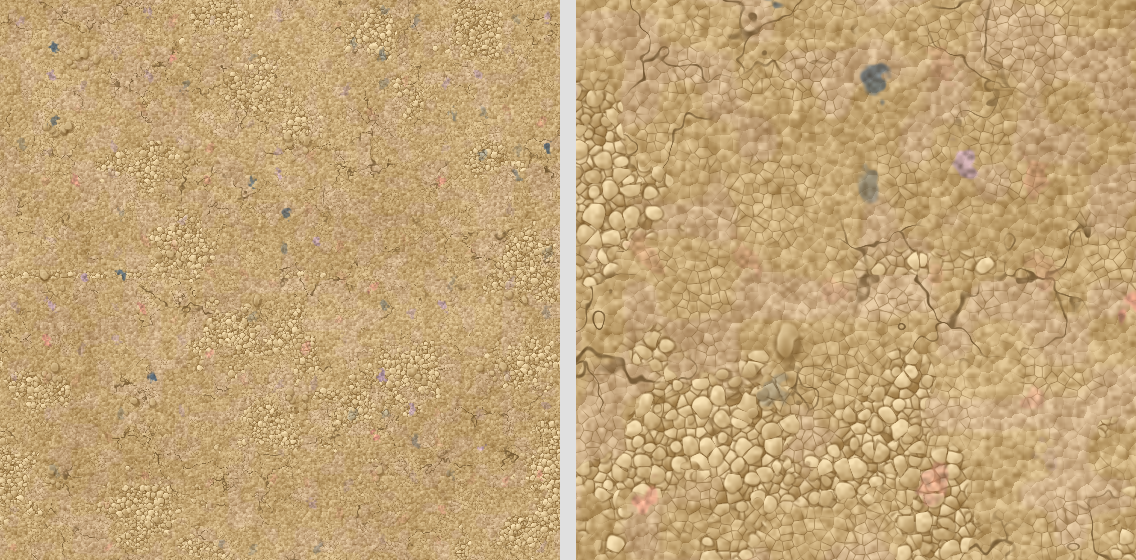
Left: the whole. Right: its middle third, enlarged.
A WebGL 1 fragment shader for this texture:

```glsl
precision highp float;
// Dry sandy soil with gravel patches, pebble clusters, hairline cracks and coloured flecks.

uniform vec2 u_resolution;

// Colours
const vec3 DEEP = vec3(0.46, 0.33, 0.15);
const vec3 DARK = vec3(0.67, 0.54, 0.335);
const vec3 LIGHT = vec3(0.85, 0.74, 0.545);
const vec3 CREAM = vec3(0.96, 0.87, 0.69);
const vec3 DUST_SHIFT = vec3(0.015, 0.012, 0.055);
const vec3 PINK = vec3(0.86, 0.58, 0.50);
const vec3 LILAC = vec3(0.72, 0.60, 0.69);
const vec3 SLATE = vec3(0.27, 0.36, 0.44);

// Cells across the canvas
const float GRAIN_CELLS = 160.0;
const float GRAVEL_CELLS = 88.0;
const float CRACK_CELLS = 19.0;
const float PATCH_CELLS = 6.0;
const float CLUSTER_CELLS = 5.0;
const float FLECK_CELLS = 17.0;

const float PATCH_CHANCE = 0.55;
const float CLUSTER_CHANCE = 0.55;
const float FLECK_CHANCE = 0.5;
const float CRACK_WIDTH = 0.0014;
const float SEAM_Y = 0.502;
const vec2 LIGHT_DIR = vec2(-0.55, 0.83);

vec2 hash2(vec2 p) {
  vec3 q = fract(p.xyx * vec3(0.1031, 0.1030, 0.0973));
  q += dot(q, q.yzx + 33.33);
  return fract((q.xx + q.yz) * q.zy);
}

// Value noise that wraps after n cells
float noise(vec2 uv, float n) {
  vec2 p = uv * n, i = floor(p), f = fract(p);
  f = f * f * (3.0 - 2.0 * f);
  vec2 a = mod(i, n), b = mod(i + 1.0, n);
  float low = mix(hash2(a + n).x, hash2(vec2(b.x, a.y) + n).x, f.x);
  float high = mix(hash2(vec2(a.x, b.y) + n).x, hash2(b + n).x, f.x);
  return mix(low, high, f.y);
}

float fbm(vec2 uv, float n) {
  return 0.5 * noise(uv, n) + 0.3 * noise(uv, 2.0 * n) + 0.2 * noise(uv, 4.0 * n);
}

// Wrapping Voronoi: offset from the nearest centre, gap to the next, cell id
vec4 voronoi(vec2 uv, float n) {
  vec2 p = uv * n, base = floor(p), nearest = vec2(0.0);
  float d1 = 9.0, d2 = 9.0, id = 0.0;
  for (int y = -1; y <= 1; y++) {
    for (int x = -1; x <= 1; x++) {
      vec2 cell = base + vec2(float(x), float(y));
      vec2 h = hash2(mod(cell, n) + 2.0 * n);
      vec2 d = p - cell - h;
      float len = length(d);
      if (len < d1) { d2 = d1; d1 = len; nearest = d; id = fract(h.x * 7.3 + h.y * 3.7); }
      else d2 = min(d2, len);
    }
  }
  return vec4(nearest, d2 - d1, id);
}

// Fan-shaped patches with ragged outlines and a thin halo of crumbs
float gravelDensity(vec2 uv, float ragged) {
  vec2 p = uv * PATCH_CELLS, base = floor(p);
  float density = 0.0;
  for (int y = -1; y <= 1; y++) {
    for (int x = -1; x <= 1; x++) {
      vec2 cell = base + vec2(float(x), float(y));
      vec2 h = hash2(mod(cell, PATCH_CELLS) + 41.0);
      vec2 k = hash2(mod(cell, PATCH_CELLS) + 73.0);
      float turn = (h.x - 0.5) * 2.6;
      vec2 d = p - cell - h;
      d = vec2(d.x * cos(turn) + d.y * sin(turn), d.y * cos(turn) - d.x * sin(turn));
      d /= mix(0.22, 0.42, k.y) * vec2(1.2, 0.8);
      float fan = max(length(d) - 1.0, abs(d.x) - 0.6 * (d.y + 1.0)) + (ragged - 0.5) * 2.2;
      density = max(density, smoothstep(0.4, -0.3, fan) * step(k.x, PATCH_CHANCE));
    }
  }
  return density;
}

// Small groups of rounded cream pebbles
vec3 addPebbles(vec3 col, vec2 uv, float rough) {
  vec2 p = uv * CLUSTER_CELLS, cell = mod(floor(p), CLUSTER_CELLS);
  vec2 h = hash2(cell + 117.0);
  float present = step(hash2(cell + 131.0).x, CLUSTER_CHANCE);
  for (int i = 0; i < 6; i++) {
    vec2 k = hash2(cell + 150.0 + 9.0 * float(i));
    vec2 d = fract(p) - 0.2 - 0.6 * h - (k - 0.5) * 0.28;
    d /= mix(0.014, 0.042, k.y * k.y) * vec2(1.0, 0.8 + 0.5 * k.x);
    float r = length(d) + (rough - 0.5) * 0.7;
    float lit = 0.55 + 0.35 * dot(d, LIGHT_DIR) + 0.5 * (rough - 0.5);
    col = mix(col, DEEP, 0.55 * present * smoothstep(1.4, 0.9, length(d - vec2(0.2, -0.3))));
    col = mix(col, mix(DARK, CREAM, clamp(lit, 0.0, 1.0)), 0.85 * present * smoothstep(1.1, 0.8, r));
  }
  return col;
}

// Chips of pink, lilac and slate, most of them faint
vec3 addFlecks(vec3 col, vec2 uv, float rough, float fine) {
  vec2 p = uv * FLECK_CELLS, cell = mod(floor(p), FLECK_CELLS);
  vec2 h = hash2(cell + 211.0), k = hash2(cell + 257.0);
  vec2 d = fract(p) - 0.25 - 0.5 * h;
  d.x += (h.y - 0.5) * d.y;
  float r = length(d * vec2(1.2, 0.85)) + (rough - 0.5) * 0.22;
  vec3 tint = h.x < 0.33 ? PINK : (h.x < 0.7 ? LILAC : SLATE);
  float strength = mix(0.2, 0.9, k.y * k.y * k.y) * step(k.x, FLECK_CHANCE);
  return mix(col, tint * (0.6 + 0.45 * (rough + fine)), strength * smoothstep(0.17, 0.08, r));
}

void main() {
  vec2 uv = gl_FragCoord.xy / u_resolution;
  float rough = noise(uv, 190.0), fine = noise(uv, 370.0);
  float broad = fbm(uv, 7.0), middle = fbm(uv, 34.0);

  // Compacted sand
  vec4 grain = voronoi(uv, GRAIN_CELLS);
  float tone = 0.58 + 0.5 * (broad - 0.5) + 0.65 * (middle - 0.5) + 0.6 * (rough - 0.5);
  tone += 0.8 * (fine - 0.5) + 0.45 * dot(grain.xy, LIGHT_DIR) + 0.3 * (grain.w - 0.5);
  vec3 col = mix(DARK, LIGHT, clamp(tone, -0.4, 1.25));
  col += DUST_SHIFT * smoothstep(0.5, 0.7, noise(uv, 43.0));
  col = mix(col, DEEP, 0.45 * smoothstep(0.16, 0.0, grain.z) * smoothstep(0.45, 0.7, middle));

  // Hairline cracks, broken into short runs
  vec2 warp = vec2(fbm(uv, 38.0), fbm(uv + 0.37, 38.0)) - 0.5;
  float gap = voronoi(uv + 0.05 * warp, CRACK_CELLS).z / CRACK_CELLS;
  float run = smoothstep(0.5, 0.75, noise(uv + 0.61, 23.0)) * (0.4 + 0.6 * rough);
  col = mix(col, DEEP * 0.8, 0.85 * run * smoothstep(CRACK_WIDTH * 1.6, CRACK_WIDTH * 0.3, gap));

  // Loose gravel, also caught along a broken horizontal seam
  vec4 stone = voronoi(uv + 0.006 * warp, GRAVEL_CELLS);
  float above = uv.y - SEAM_Y;
  float seam = smoothstep(0.0, 0.002, above) * smoothstep(0.025, 0.004, above);
  float density = max(gravelDensity(uv, middle), 0.7 * seam * smoothstep(0.4, 0.65, noise(uv, 11.0)));
  float bed = density * smoothstep(0.1, 0.5, density + 0.4 * (grain.w - 0.5));
  float gritLit = 0.5 + 0.85 * dot(grain.xy, LIGHT_DIR) + 0.7 * (grain.w - 0.5) + 0.4 * (fine - 0.5);
  vec3 grit = mix(DARK, CREAM, clamp(gritLit, -0.2, 1.0));
  grit = mix(DEEP, grit, 0.35 + 0.65 * smoothstep(0.0, 0.25, grain.z));
  col = mix(col, grit, 0.9 * bed);

  // Larger rounded stones bedded among the grit
  float radius = mix(0.25, 0.6, fract(stone.w * 5.7));
  float edge = max(length(stone.xy) - radius, 0.08 - stone.z) + 0.2 * (rough - 0.5);
  float laid = smoothstep(0.35, 0.55, density + 0.6 * (stone.w - 0.6));
  float lit = 0.62 + 0.8 * dot(stone.xy, LIGHT_DIR) + 0.4 * (stone.w - 0.5) + 0.4 * (fine - 0.5);
  col = mix(col, DEEP, 0.5 * laid * smoothstep(0.18, 0.02, edge));
  col = mix(col, mix(DARK, CREAM, clamp(lit, 0.0, 1.05)), laid * smoothstep(0.05, -0.06, edge));

  col = addPebbles(col, uv, rough);
  col = addFlecks(col, uv, rough, fine);
  gl_FragColor = vec4(col, 1.0);
}
```
